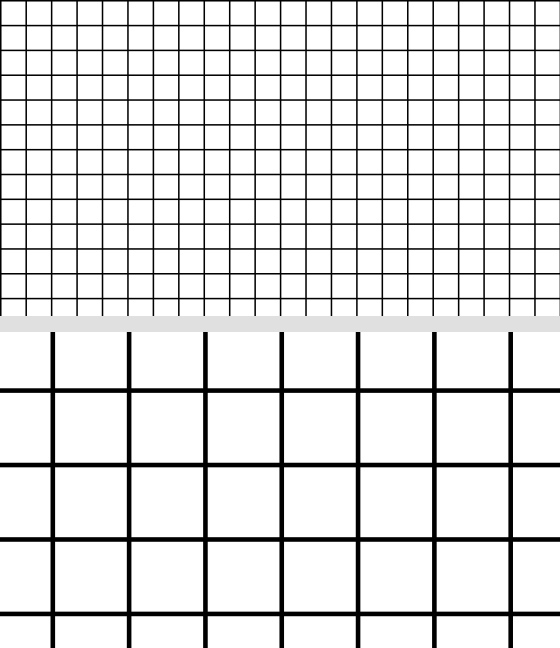
Top, the full canvas; bottom, a detail of the centre.
A Shadertoy shader for this pattern:

```glsl
// A plain grid of thin black lines on white, with cells slightly wider than tall.
// Each axis repeats the distance to its nearest line from the top left corner,
// and box-filtered coverage of the lines smooths their edges.

const vec3 PAPER = vec3(1.0);
const vec3 INK = vec3(0.0);

// Lengths are fractions of the canvas height.
const vec2 PITCH = vec2(0.0805, 0.07854);
const float LINE_WIDTH = 0.00484;

// Distance to the nearest of the lines centred on multiples of the pitch.
vec2 lineDistance(vec2 p, vec2 pitch) {
    return abs(fract(p / pitch + 0.5) - 0.5) * pitch;
}

// Share of a pixel covered by a line of the given width, per axis.
vec2 lineCoverage(vec2 dist, float width, float pixel) {
    vec2 covered = (0.5 * width - dist) / pixel + 0.5;
    return clamp(covered, 0.0, min(width / pixel, 1.0));
}

void mainImage(out vec4 fragColor, in vec2 fragCoord) {
    float pixel = 1.0 / iResolution.y;

    // Measure from the top left, where the first lines touch the edges.
    vec2 p = vec2(fragCoord.x, iResolution.y - fragCoord.y) * pixel;
    p -= 0.5 * LINE_WIDTH;

    // Join the vertical and horizontal lines.
    vec2 lines = lineCoverage(lineDistance(p, PITCH), LINE_WIDTH, pixel);
    float ink = 1.0 - (1.0 - lines.x) * (1.0 - lines.y);

    fragColor = vec4(mix(PAPER, INK, ink), 1.0);
}
```
